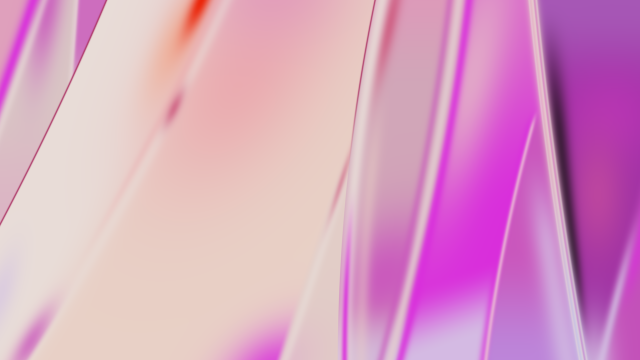
This background is drawn by a WebGL 1 fragment shader. Its source:

```glsl
precision highp float;
// Abstract backdrop of slanted silk folds in cream, blush and magenta.
uniform vec2 u_resolution;

const vec3 SHELL = vec3(.91, .865, .845);
const vec3 PEACH = vec3(.91, .815, .775);
const vec3 BLUSH = vec3(.92, .66, .68);
const vec3 PINK = vec3(.88, .59, .73);
const vec3 MAUVE = vec3(.82, .65, .72);
const vec3 ORCHID = vec3(.79, .34, .74);
const vec3 MAGENTA = vec3(.85, .18, .86);
const vec3 LILAC = vec3(.83, .76, .89);
const vec3 VIOLET = vec3(.65, .34, .71);
const vec3 PLUM = vec3(.62, .19, .64);
const vec3 ROSE = vec3(.8, .32, .47);
const vec3 WINE = vec3(.66, .17, .37);
const vec3 RED = vec3(.92, .15, .04);
const vec3 SHADOW = vec3(.2, .1, .19);

// Fold seams: x at the bottom, middle and top, in canvas heights.
const vec3 LEFT_SEAM = vec3(-.21, .064, .296);
const vec3 LEFT_RIBBON = vec3(-.26, -.08, .093);
const vec3 LEFT_PLEAT = vec3(.13, .175, .213);
const vec3 CREASE = vec3(.08, .38, .63);
const vec3 CENTER_SEAM = vec3(.938, .965, 1.042);
const vec3 CENTER_FLAP = vec3(.775, .938, 1.09);
const vec3 MIDDLE_SEAM = vec3(1.083, 1.196, 1.275);
const vec3 BRANCH_SEAM = vec3(1.35, 1.44, 1.59);
const vec3 RIGHT_SEAM = vec3(1.62, 1.54, 1.48);
const vec3 CORNER_PLEAT = vec3(1.671, 1.8, 1.95);

vec2 p;  // position in canvas heights

// Signed horizontal distance to the parabola through a seam's points.
float seam(vec3 k) {
  float y = p.y, z = 1. - y;
  return p.x - k.x * z * (z - y) - 4. * k.y * y * z - k.z * y * (y - z);
}

float ridge(float d, float width) { return exp(-d * d / (width * width)); }

float rise(float low, float high) { return smoothstep(low, high, p.y); }

float fall(float low, float high) { return 1. - rise(low, high); }

float side(float d, float soft) {
  float s = max(soft, .75 / u_resolution.y);
  return smoothstep(-s, s, d);
}

// Elliptical glow sheared along the folds.
float glow(float x, float y, float w, float h, float slant) {
  vec2 d = p - vec2(x, y);
  d = vec2(d.x - slant * d.y, d.y) / vec2(w, h);
  return exp(-dot(d, d));
}

// Fine parallel threads inside a ribbon.
float threads(float d, float gap) {
  float sum = 0.;
  for (int i = -1; i <= 1; i++) sum += ridge(d - float(i) * gap, gap * .3);
  return sum;
}

void paint(inout vec3 c, vec3 color, float amount) { c = mix(c, color, amount); }

vec3 leftPanel() {
  float ribbon = seam(LEFT_RIBBON), pleat = seam(LEFT_PLEAT);
  vec3 c = mix(vec3(.86, .71, .77), vec3(.85, .77, .77), rise(.4, .75));
  paint(c, PINK, .8 * side(-ribbon, .03));
  paint(c, ORCHID, .85 * glow(.135, 1., .04, .2, .15));
  paint(c, MAGENTA, .9 * ridge(ribbon, .018));
  paint(c, SHELL, .55 * ridge(ribbon - .03, .012));
  paint(c, ORCHID, .8 * side(pleat, .008) * rise(.65, .9));
  paint(c, SHELL, .7 * ridge(pleat, .007) * rise(.6, .8));
  return c;
}

vec3 creamPanel() {
  float crease = seam(CREASE), flap = seam(CENTER_FLAP), reach = fall(.45, .6);
  vec3 c = mix(SHELL, PEACH, smoothstep(-.12, .08, crease));
  paint(c, BLUSH, .9 * glow(.67, .78, .22, .31, .4));
  paint(c, PINK, .8 * glow(.77, 1.04, .2, .17, .2));
  paint(c, vec3(.94, .66, .55), .7 * glow(.49, .89, .055, .16, .4));
  paint(c, RED, glow(.56, 1., .025, .095, .42));
  paint(c, SHELL, .45 * ridge(crease, .018));
  paint(c, BLUSH, .3 * ridge(crease + .025, .012) * rise(.2, .6));
  paint(c, ROSE, .75 * glow(.484, .7, .017, .05, .42));
  paint(c, ORCHID, .75 * glow(.085, .05, .032, .09, .55) * side(-crease, .012));
  paint(c, LILAC, .6 * glow(0., .18, .04, .12, .3));
  paint(c, MAGENTA, .85 * glow(.75, -.03, .12, .12, .5));
  // Translucent flap beside the center seam
  paint(c, vec3(.88, .8, .78), .85 * side(flap, .012) * reach);
  paint(c, SHELL, .6 * ridge(flap - .018, .014) * reach);
  paint(c, ROSE, .5 * ridge(flap - .012, .009) * glow(.95, .49, .1, .1, 0.));
  return c;
}

vec3 mauvePanel(float center, float middle) {
  vec3 c = mix(MAUVE, PINK, .8 * rise(.75, 1.05));
  paint(c, ORCHID, .95 * glow(1.07, .23, .16, .17, .3));
  paint(c, LILAC, .75 * fall(0., .17));
  paint(c, ROSE, .8 * glow(1.08, .93, .022, .17, .22));
  paint(c, PEACH, .45 * ridge(center - .065, .02) * fall(.5, .8));
  paint(c, SHELL, .85 * ridge(center - .02, .02));
  paint(c, MAGENTA, .85 * ridge(center - .019, .009) * fall(.15, .5));
  paint(c, ORCHID, .55 * ridge(middle + .025, .012));
  return c;
}

vec3 magentaPanel(float middle, float right) {
  float branch = seam(BRANCH_SEAM), reach = fall(.64, .7), tilt = .35 * (p.x - 1.2);
  vec3 c = mix(MAGENTA, vec3(.85, .4, .79), rise(.4, 1.));
  paint(c, vec3(.89, .7, .78), .85 * glow(1.31, .78, .085, .34, .22));
  paint(c, LILAC, .95 * fall(.02 + tilt, .22 + tilt));
  vec3 inner = mix(vec3(.74, .52, .85), ORCHID, rise(0., .32));
  paint(inner, LILAC, .7 * ridge(right + .045, .04) * fall(.3, .6));
  paint(c, inner, side(branch, .005) * reach);
  paint(c, MAGENTA, .6 * ridge(branch + .008, .012) * reach);
  paint(c, vec3(.91, .7, .83), .85 * ridge(branch, .006) * reach);
  paint(c, MAGENTA, .8 * ridge(middle - .028, .014));
  return c;
}

vec3 violetPanel(float right) {
  float pleat = seam(CORNER_PLEAT), shade = right - .015 - .025 * p.y;
  vec3 c = mix(PLUM, VIOLET, rise(.68, .98));
  paint(c, vec3(.74, .21, .72), .75 * glow(1.7, .68, .16, .14, 0.));
  paint(c, vec3(.76, .29, .62), .8 * glow(1.66, .46, .075, .17, 0.));
  paint(c, ORCHID, .85 * side(pleat, .03));
  paint(c, MAGENTA, .65 * ridge(pleat - .025, .022) * rise(.1, .3));
  paint(c, LILAC, .75 * ridge(pleat, .014) * fall(.15, .45));
  paint(c, LILAC, .8 * glow(1.65, -.02, .055, .14, 0.));
  paint(c, SHADOW, .9 * rise(.03, .3) * fall(.62, 1.) * ridge(shade, .012 + .022 * p.y));
  return c;
}

void main() {
  p = gl_FragCoord.xy / u_resolution * vec2(16. / 9., 1.);
  float left = seam(LEFT_SEAM), center = seam(CENTER_SEAM);
  float middle = seam(MIDDLE_SEAM), right = seam(RIGHT_SEAM);
  // Panels from left to right
  vec3 c = mix(leftPanel(), creamPanel(), side(left, .002));
  paint(c, mauvePanel(center, middle), side(center, .002));
  paint(c, magentaPanel(middle, right), side(middle - .012, .01));
  paint(c, violetPanel(right), side(right - .008, .008));
  // Seam outlines and satin ribbons
  paint(c, WINE, .8 * ridge(left, .0028));
  paint(c, WINE, .75 * ridge(center, .0025) * rise(.5, .8));
  paint(c, vec3(.89, .8, .82), .8 * ridge(middle, .014));
  vec3 satin = mix(vec3(.8, .83, .9), PEACH, rise(.1, .6));
  paint(c, satin, .85 * ridge(right, .016));
  paint(c, ORCHID, .4 * ridge(right - .004, .004));
  paint(c, SHELL, .45 * threads(right, .01));
  gl_FragColor = vec4(c, 1.);
}
```
